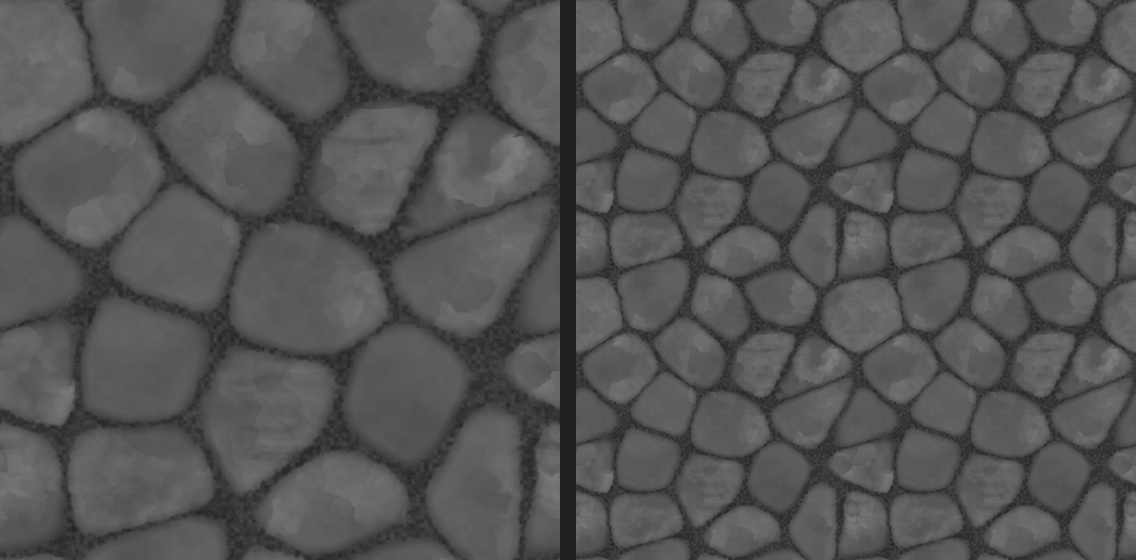
Left: one tile. Right: repeated 2 by 2.
Reproduce this texture procedurally as a WebGL 2 fragment shader.

```glsl
#version 300 es
precision highp float;
// Irregular grey stone wall: jittered rows of rounded Voronoi stones in dark
// speckled mortar. Each stone has a smooth dull face, partly covered by lighter
// chipped flakes and faint strata. All lattices wrap, so the result tiles.

#define COLUMNS 4
#define ROWS 5
#define JITTER 0.68
#define ROUNDING 58.0
#define JOINT_MIN 0.0012
#define JOINT_MAX 0.0085
#define BEVEL 0.021
#define MORTAR_TONE 0.215
#define STONE_TONE 0.355
#define FLAKE_TONE 0.058
#define GLINT_TONE 0.15

uniform vec2 u_resolution;
out vec4 fragColor;

ivec2 wrapCell(ivec2 c, ivec2 n) { return ((c % n) + n) % n; }

vec3 hash(ivec2 c, int seed) {
    uvec3 v = uvec3(ivec3(c, seed)) * 1664525u + 1013904223u;
    for (int i = 0; i < 2; i++) {
        v.x += v.y * v.z;
        v.y += v.z * v.x;
        v.z += v.x * v.y;
        v ^= v >> 16u;
    }
    return vec3(v >> 8u) / 16777216.0;
}

// Wrapping value noise in -1..1
float noise(vec2 uv, ivec2 n, int seed) {
    vec2 p = uv * vec2(n), f = fract(p);
    ivec2 c = ivec2(floor(p));
    f = f * f * f * (f * (f * 6.0 - 15.0) + 10.0);
    float a = hash(wrapCell(c, n), seed).x;
    float b = hash(wrapCell(c + ivec2(1, 0), n), seed).x;
    float d = hash(wrapCell(c + ivec2(0, 1), n), seed).x;
    float e = hash(wrapCell(c + ivec2(1, 1), n), seed).x;
    return 2.0 * mix(mix(a, b, f.x), mix(d, e, f.x), f.y) - 1.0;
}

float fbm(vec2 uv, ivec2 n, int octaves, int seed) {
    float sum = 0.0, amp = 0.5;
    for (int i = 0; i < octaves; i++) {
        sum += amp * noise(uv, n, seed + i);
        n *= 2;
        amp *= 0.5;
    }
    return sum;
}

vec2 warp(vec2 uv, int n, int octaves, int seed) {
    return vec2(fbm(uv, ivec2(n), octaves, seed), fbm(uv, ivec2(n), octaves, seed + 20));
}

// Stone centre in canvas units; every row is shifted sideways
vec2 stoneCentre(ivec2 cell) {
    ivec2 w = wrapCell(cell, ivec2(COLUMNS, ROWS));
    float shift = 0.8 * (hash(ivec2(w.y, 3), 11).x - 0.5);
    vec2 p = vec2(cell) + 0.5 + JITTER * (hash(w, 5).xy - 0.5);
    return (p + vec2(shift, 0.0)) / vec2(COLUMNS, ROWS);
}

// Distance to the stone outline with rounded corners
float stoneEdge(vec2 uv, out ivec2 nearest) {
    ivec2 home = ivec2(floor(uv * vec2(COLUMNS, ROWS)));
    float best = 9.0;
    vec2 own = vec2(0.0);
    for (int k = 0; k < 25; k++) {
        ivec2 cell = home + ivec2(k % 5, k / 5) - 2;
        vec2 r = stoneCentre(cell) - uv;
        if (dot(r, r) < best) { best = dot(r, r); own = r; nearest = cell; }
    }
    float sum = 0.0;
    for (int k = 0; k < 25; k++) {
        if (k == 12) continue;
        vec2 r = stoneCentre(nearest + ivec2(k % 5, k / 5) - 2) - uv;
        sum += exp(-ROUNDING * dot(0.5 * (own + r), normalize(r - own)));
    }
    return -log(sum) / ROUNDING;
}

// Tilted flakes with crisp borders; x is coverage, y is relief
vec2 flakes(vec2 uv, int n, float bias, int seed) {
    vec2 p = uv * float(n), value = vec2(0.0);
    ivec2 home = ivec2(floor(p));
    float total = 0.0;
    for (int k = 0; k < 9; k++) {
        ivec2 cell = home + ivec2(k % 3, k / 3) - 1;
        vec3 h = hash(wrapCell(cell, ivec2(n)), seed);
        vec2 centre = vec2(cell) + 0.1 + 0.8 * h.xy, r = p - centre;
        float weight = exp(-32.0 * dot(r, r));
        float level = fbm(centre / float(n), ivec2(6), 2, seed) + bias;
        float angle = 6.2832 * h.z;
        float tilt = dot(r, vec2(cos(angle), sin(angle)));
        value += weight * vec2(smoothstep(-0.04, 0.16, level), tilt + h.x - 0.5);
        total += weight;
    }
    return value / total;
}

void main() {
    vec2 uv = gl_FragCoord.xy / u_resolution;
    float px = 1.0 / min(u_resolution.x, u_resolution.y);

    // Wavy stone outlines and joints of changing width
    ivec2 cell;
    vec2 bent = uv + 0.022 * warp(uv, 6, 2, 31) + 0.004 * warp(uv, 36, 2, 37);
    float edge = stoneEdge(bent, cell);
    edge -= mix(JOINT_MIN, JOINT_MAX, smoothstep(-0.6, 0.8, noise(uv, ivec2(7), 41)));
    ivec2 id = wrapCell(cell, ivec2(COLUMNS, ROWS));
    vec3 stone = hash(id, 53);
    int seed = 100 + 40 * (id.x + COLUMNS * id.y);

    // Smooth face, then coarse and fine flakes
    vec2 rough = uv + 0.03 * warp(uv, 22, 4, 61);
    float bias = 0.28 * (stone.x - 0.5);
    vec2 coarse = flakes(rough, 17, bias, seed);
    vec2 fine = flakes(rough, 38, bias - 0.02, seed);
    float tone = STONE_TONE + 0.03 * (stone.y - 0.5) + 0.045 * fbm(uv, ivec2(9), 4, seed + 9);
    tone += FLAKE_TONE * (0.55 * coarse.x + 0.3 * fine.x);
    tone += FLAKE_TONE * (0.4 * coarse.x * coarse.y + 0.32 * fine.x * fine.y);

    // Pale glints and horizontal strata on some stones
    float glint = smoothstep(0.1, 0.6, fbm(rough, ivec2(7), 3, seed + 15));
    tone += GLINT_TONE * glint * stone.z * (0.6 + 0.8 * coarse.y);
    float strata = fbm(uv + 0.008 * warp(uv, 12, 2, 71), ivec2(6, 38), 2, seed + 21);
    float layered = smoothstep(0.0, 0.4, noise(uv, ivec2(6), seed + 25)) * smoothstep(0.3, 0.8, stone.z);
    tone += layered * (0.05 * smoothstep(0.1, 0.4, -strata) - 0.08 * smoothstep(0.2, 0.5, strata));
    tone += 0.014 * fbm(uv, ivec2(70), 2, 81);

    // Shaded rims and speckled mortar
    tone -= 0.075 * (1.0 - smoothstep(0.0, BEVEL, edge));
    float speckle = fbm(uv, ivec2(130), 2, 91);
    float mortar = MORTAR_TONE + 0.085 * speckle + 0.02 * noise(uv, ivec2(20), 95);
    float cover = smoothstep(-0.002 - px, 0.0045 + px, edge + 0.003 * speckle);
    fragColor = vec4(vec3(mix(mortar, tone, cover)), 1.0);
}
```
